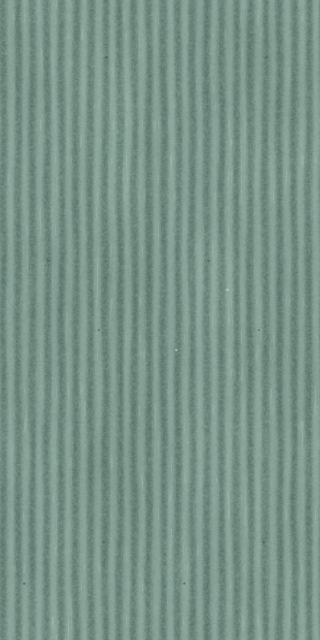
Give the GLSL for this texture, as a WebGL 1 fragment shader.

```glsl
precision highp float;
// Weathered grey-green corrugated sheet with soft vertical ribs, grain and small specks.

uniform vec2 u_resolution;

const float RIBS = 22.0;            // ribs across the tile
const float VALLEY_PHASE = 0.23;    // place of the dark valley within a rib
const float WOBBLE = 0.16;          // sideways drift of ribs, in rib widths
const float DEPTH_VARIATION = 0.18; // change of tone from rib to rib
const float GRAIN = 0.075;          // strength of the fine grain
const float STREAK = 0.045;         // strength of the vertical scuffs
const float STAIN = 0.025;          // strength of the broad blotches
const vec2 SPECK_GRID = vec2(8.0, 16.0);
const float SPECK_SIZE = 0.0042;    // radius, in tile widths

const vec3 VALLEY_COLOR = vec3(0.402, 0.505, 0.470);
const vec3 CREST_COLOR = vec3(0.533, 0.637, 0.594);
const vec3 DIRT_COLOR = vec3(0.27, 0.36, 0.33);
const vec3 CHIP_COLOR = vec3(0.72, 0.79, 0.75);

float hash(vec2 p) {
  vec3 q = fract(vec3(p.xyx) * 0.1031);
  q += dot(q, q.yzx + 33.33);
  return fract((q.x + q.y) * q.z);
}

// Value noise on a whole number of cells, wrapping at the tile edges.
float noise(vec2 uv, vec2 cells, float seed) {
  vec2 p = uv * cells;
  vec2 i = floor(p);
  vec2 f = fract(p);
  f = f * f * (3.0 - 2.0 * f);
  vec2 a = mod(i, cells) + seed;
  vec2 b = mod(i + 1.0, cells) + seed;
  return mix(mix(hash(a), hash(vec2(b.x, a.y)), f.x),
             mix(hash(vec2(a.x, b.y)), hash(b), f.x), f.y);
}

// Sparse round specks, one candidate per cell; period is counted in cells.
float specks(vec2 uv, vec2 period, float chance, float seed) {
  vec2 p = uv * SPECK_GRID;
  vec2 cell = mod(floor(p), period) + seed;
  vec2 center = 0.2 + 0.6 * vec2(hash(cell + 17.0), hash(cell + 43.0));
  vec2 offset = (fract(p) - center) / SPECK_GRID.x;
  float radius = SPECK_SIZE * mix(0.6, 1.2, hash(cell + 71.0));
  float soft = max(0.7 / u_resolution.x, 0.001);
  float spot = 1.0 - smoothstep(radius - soft, radius + soft, length(offset));
  return spot * step(hash(cell), chance);
}

void main() {
  vec2 uv = gl_FragCoord.xy / u_resolution;

  // Rib profile: 0 in the valley, 1 on the crest
  float drift = (noise(uv, vec2(RIBS, 10.0), 5.0) - 0.5) * WOBBLE;
  float phase = uv.x * RIBS - VALLEY_PHASE + drift;
  float profile = 0.5 - 0.5 * cos(6.28319 * phase);
  float tone = smoothstep(-0.25, 1.15, profile) * 1.12 - 0.09;
  tone += (noise(uv, vec2(RIBS, 4.0), 29.0) - 0.5) * DEPTH_VARIATION;
  vec3 color = mix(VALLEY_COLOR, CREST_COLOR, tone);

  // Grain, densest in the valleys
  float grain = noise(uv, vec2(230.0, 460.0), 11.0) - 0.5;
  grain += 0.5 * (noise(uv, vec2(120.0, 240.0), 83.0) - 0.5);
  color += grain * GRAIN * mix(1.0, 0.35, profile);

  // Long vertical scuffs along the crests
  float brushed = noise(uv, vec2(132.0, 14.0), 61.0) - 0.5;
  float scuff = smoothstep(0.76, 0.96, noise(uv, vec2(220.0, 36.0), 101.0));
  color += brushed * STREAK * 0.5 + scuff * STREAK * profile;

  // Broad blotches
  float stain = noise(uv, vec2(3.0, 7.0), 131.0) - 0.5;
  stain += 0.5 * (noise(uv, vec2(9.0, 18.0), 151.0) - 0.5);
  color += stain * STAIN;

  // Dirt specks recur each half tile; pale chips are rarer
  float dirt = specks(uv, vec2(SPECK_GRID.x * 0.5, SPECK_GRID.y), 0.06, 211.0);
  float chip = specks(uv, SPECK_GRID, 0.02, 307.0);
  color = mix(color, DIRT_COLOR, dirt * 0.65);
  color = mix(color, CHIP_COLOR, chip * 0.8);

  gl_FragColor = vec4(clamp(color, 0.0, 1.0), 1.0);
}
```
